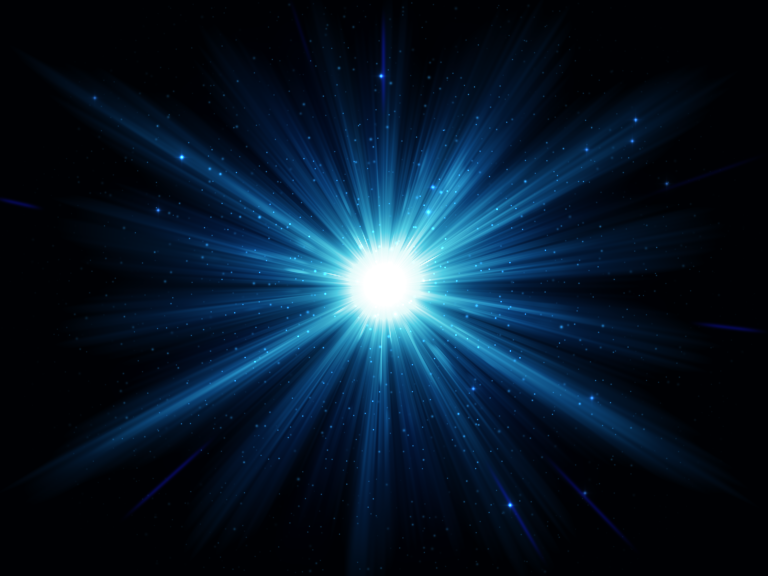
Reproduce this background procedurally as a Shadertoy shader.

```glsl
// A blue-white starburst: radial light whose reach varies with angle, broken
// into fine streaks by angular noise and coloured through a black-to-cyan ramp.
// Scattered star dust, a few sparkles and thin blue trails lie on top.

const vec2 CENTER = vec2(-0.001, 0.003);   // in canvas heights from the middle
const float BASE_REACH = 0.165;            // falloff length between the beams
const float BEAM_REACH = 0.29;             // extra length along a full beam
const float CORE_RADIUS = 0.075;
const float STREAK_DEPTH = 0.8;
const float DUST_DENSITY = 0.42;
const vec2 HAZE_POS = vec2(0.09, 0.11);
const vec3 DUST_COLOR = vec3(0.25, 0.8, 1.15);
const vec3 SPARK_COLOR = vec3(0.12, 0.48, 1.0);
const vec3 TRAIL_COLOR = vec3(0.02, 0.03, 0.34);
const vec3 DEEP_BLUE = vec3(0.0, 0.01, 0.08);

const vec3 RAMP[7] = vec3[7](
    vec3(0.0, 0.004, 0.015), vec3(0.01, 0.09, 0.18), vec3(0.04, 0.25, 0.43),
    vec3(0.13, 0.52, 0.70), vec3(0.31, 0.80, 0.89), vec3(0.87, 0.98, 0.98), vec3(1.0));

// Beams: direction in degrees, angular width, strength
const int BEAM_COUNT = 15;
const vec3 BEAMS[BEAM_COUNT] = vec3[BEAM_COUNT](
    vec3(33, 7, 1.0), vec3(147, 6, 0.92), vec3(210, 6, 0.92), vec3(330, 6, 1.0),
    vec3(60, 10, 0.42), vec3(88, 5, 0.2), vec3(103, 4, 0.28), vec3(125, 7, 0.25),
    vec3(10, 7, 0.5), vec3(348, 7, 0.42), vec3(168, 8, 0.42), vec3(188, 7, 0.36),
    vec3(234, 8, 0.3), vec3(266, 6, 0.34), vec3(300, 11, 0.4));

// Sparkles: position, brightness
const int SPARK_COUNT = 14;
const vec3 SPARKS[SPARK_COUNT] = vec3[SPARK_COUNT](
    vec3(-0.005, 0.368, 0.8), vec3(-0.351, 0.227, 1.0), vec3(0.219, -0.377, 0.9),
    vec3(0.437, 0.292, 0.5), vec3(-0.502, 0.33, 0.3), vec3(-0.392, 0.135, 0.5),
    vec3(0.491, 0.181, 0.3), vec3(0.431, 0.255, 0.4), vec3(0.349, -0.356, 0.3),
    vec3(0.361, -0.191, 0.5), vec3(0.155, -0.175, 0.5), vec3(0.352, 0.24, 0.4),
    vec3(0.085, 0.175, 0.6), vec3(0.077, 0.132, 0.6));

// Trails: direction in degrees, inner radius, outer radius, strength
const int TRAIL_COUNT = 8;
const vec4 TRAILS[TRAIL_COUNT] = vec4[TRAIL_COUNT](
    vec4(221.8, 0.38, 0.62, 0.8), vec4(300.3, 0.34, 0.57, 0.8),
    vec4(313.7, 0.39, 0.65, 0.7), vec4(353.2, 0.53, 0.68, 0.8),
    vec4(167.2, 0.6, 0.7, 0.8), vec4(90, 0.28, 0.49, 0.9),
    vec4(108, 0.38, 0.54, 0.25), vec4(19, 0.46, 0.72, 0.25));

float hash(vec2 p) {
    return fract(sin(dot(p, vec2(127.1, 311.7))) * 43758.5453);
}

// Value noise that repeats after `period` cells along x
float ringNoise(vec2 p, float period) {
    vec2 cell = floor(p), f = fract(p);
    f = f * f * (3.0 - 2.0 * f);
    float x0 = mod(cell.x, period), x1 = mod(cell.x + 1.0, period);
    return mix(mix(hash(vec2(x0, cell.y)), hash(vec2(x1, cell.y)), f.x),
               mix(hash(vec2(x0, cell.y + 1.0)), hash(vec2(x1, cell.y + 1.0)), f.x), f.y);
}

float beamStrength(float degrees360) {
    float sum = 0.0;
    for (int i = 0; i < BEAM_COUNT; i++) {
        float d = (mod(degrees360 - BEAMS[i].x + 180.0, 360.0) - 180.0) / BEAMS[i].y;
        sum += BEAMS[i].z * exp(-d * d);
    }
    return min(sum, 1.1);
}

vec3 rampColor(float level) {
    vec3 color = RAMP[0];
    for (int i = 1; i < 7; i++)
        color = mix(color, RAMP[i], clamp(level - float(i - 1), 0.0, 1.0));
    return color;
}

// One jittered dot per grid cell, kept clear of the cell border
float dust(vec2 p, float scale, float seed) {
    vec2 cell = floor(p * scale);
    vec2 id = cell + seed;
    vec2 spot = 0.2 + 0.6 * vec2(hash(id), hash(id + 31.7));
    float d = length(fract(p * scale) - spot) / scale;
    float size = mix(0.0013, 0.0027, pow(hash(id + 57.3), 4.0));
    return step(hash(id + 83.1), DUST_DENSITY) * pow(hash(id + 11.9), 1.5) * exp(-d * d / (size * size));
}

void mainImage(out vec4 fragColor, in vec2 fragCoord) {
    vec2 canvas = (fragCoord - 0.5 * iResolution.xy) / iResolution.y;
    vec2 p = canvas - CENTER;
    float r = length(p);
    float turn = atan(p.y, p.x + 1e-6) / 6.2831853 + 0.5;
    float beam = beamStrength(turn * 360.0 - 180.0);
    float outside = smoothstep(0.02, 0.14, r);   // keeps the core round

    // Streaks: coarse to fine, the finest fading in away from the core
    float coarse = ringNoise(vec2(turn * 72.0, r * 2.0), 72.0);
    float medium = ringNoise(vec2(turn * 190.0, r * 3.0 + 9.0), 190.0);
    float fine = ringNoise(vec2(turn * 460.0, r * 4.0 + 23.0), 460.0);
    float streak = 0.3 * coarse + 0.35 * medium + 0.35 * mix(0.5, fine, smoothstep(0.08, 0.25, r)) - 0.5;
    float shade = 1.0 + STREAK_DEPTH * streak * outside;

    // Light level, one unit per ramp colour
    float reach = (BASE_REACH + BEAM_REACH * mix(0.45, beam, outside)) * (1.0 + 0.4 * streak * outside);
    float level = (5.2 * exp(-r / reach) - 0.45) * shade;
    level += 1.9 * exp(-r * r / (CORE_RADIUS * CORE_RADIUS));
    level += 0.75 * shade * exp(-dot(p - HAZE_POS, p - HAZE_POS) / 0.025);
    level -= 0.65 * smoothstep(0.42, 0.8, r);

    // Short bright dashes lying along the rays
    float dash = smoothstep(0.74, 0.97, ringNoise(vec2(turn * 110.0, r * 13.0 + 41.0), 110.0));
    level += 0.9 * dash * smoothstep(0.06, 0.1, r) * smoothstep(0.36, 0.1, r);
    vec3 color = rampColor(max(level, 0.0));
    color += DEEP_BLUE * coarse * smoothstep(0.55, 0.2, r) * smoothstep(0.1, 0.25, r);

    // Star dust, densest in the lit area
    float specks = dust(canvas, 22.0, 3.0) + dust(canvas, 34.0, 71.0) + dust(canvas, 52.0, 149.0);
    color += DUST_COLOR * specks * smoothstep(0.7, 0.15, r) * (0.5 + 0.5 * beam);

    for (int i = 0; i < SPARK_COUNT; i++) {
        vec2 d = abs(canvas - SPARKS[i].xy);
        float glow = exp(-dot(d, d) / 0.00001) + 0.25 * exp(-length(d) / 0.006);
        float flare = exp(-d.x / 0.005 - d.y / 0.0012) + exp(-d.y / 0.005 - d.x / 0.0012);
        color += SPARKS[i].z * (SPARK_COLOR * (glow + 0.5 * flare) + 0.3 * exp(-dot(d, d) / 0.000005));
    }

    for (int i = 0; i < TRAIL_COUNT; i++) {
        float a = radians(TRAILS[i].x);
        vec2 along = vec2(cos(a), sin(a));
        float t = (dot(p, along) - TRAILS[i].y) / (TRAILS[i].z - TRAILS[i].y);
        float side = (p.x * along.y - p.y * along.x) / 0.0035;
        float fade = smoothstep(0.0, 0.4, t) * (1.0 - smoothstep(0.6, 1.0, t));
        color += TRAIL_COLOR * TRAILS[i].w * fade * exp(-side * side);
    }

    fragColor = vec4(min(color, 1.0), 1.0);
}
```
